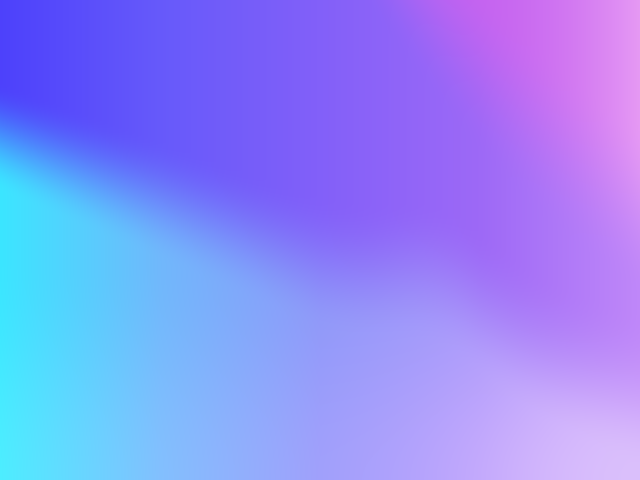
Give the GLSL for this background, as a Shadertoy shader.

```glsl
// Colour stops, evenly spaced from the left to the right side
const vec3 VIOLET_STOPS[5] = vec3[5](
    vec3(0.30, 0.255, 0.985), vec3(0.40, 0.35, 0.98), vec3(0.51, 0.375, 0.975),
    vec3(0.615, 0.41, 0.965), vec3(0.75, 0.53, 0.975));
const vec3 CYAN_STOPS[5] = vec3[5](
    vec3(0.23, 0.90, 1.0), vec3(0.44, 0.72, 0.985), vec3(0.555, 0.595, 0.975),
    vec3(0.66, 0.595, 0.98), vec3(0.77, 0.64, 0.98));

const vec3 PINK = vec3(0.77, 0.385, 0.94);
const vec3 PALE_PINK = vec3(0.90, 0.60, 0.955);
const vec3 PALE_LILAC = vec3(0.86, 0.77, 0.985);
const vec3 FLOOR_LIFT = vec3(0.07, 0.03, 0.01);

const float WAVE_LEFT = 0.715;
const float WAVE_SLOPE = -0.53;
const float BUMP_X = 0.69;
const float BUMP_WIDTH = 0.11;
const float BUMP_HEIGHT = 0.075;
const float WAVE_SOFT_LEFT = 0.115;
const float WAVE_SOFT_RIGHT = 0.16;

const float PINK_START = 0.664;
const float PINK_SOFT = 0.18;
const float CORNER_RADIUS = 0.24;

// Blend between neighbouring stops
vec3 ramp(vec3 stops[5], float x) {
    float t = clamp(x, 0.0, 1.0) * 4.0;
    int i = min(int(t), 3);
    return mix(stops[i], stops[i + 1], t - float(i));
}

float bell(float d) {
    return exp(-d * d);
}

// Height of the soft border between the cyan and violet fields
float waveHeight(float x) {
    return WAVE_LEFT + WAVE_SLOPE * x
         + BUMP_HEIGHT * bell((x - BUMP_X) / BUMP_WIDTH);
}

// Height of the curved lower rim of the pink glow
float pinkRim(float x) {
    float d = x - PINK_START;
    return 1.0 - 1.75 * d + 1.4 * d * d;
}

void mainImage(out vec4 fragColor, in vec2 fragCoord) {
    vec2 uv = fragCoord / iResolution.xy;

    // Upper violet field
    vec3 upper = ramp(VIOLET_STOPS, uv.x);

    // Lower cyan field, paler toward the floor and the right corner
    vec3 lower = ramp(CYAN_STOPS, uv.x);
    lower += FLOOR_LIFT * (1.0 - smoothstep(0.0, 0.45, uv.y));
    float corner = bell(length(uv - vec2(1.0, 0.0)) / CORNER_RADIUS);
    lower = mix(lower, PALE_LILAC, 0.8 * corner);

    // Wavy border
    float softness = mix(WAVE_SOFT_LEFT, WAVE_SOFT_RIGHT, uv.x);
    float aboveWave = smoothstep(-softness, softness, uv.y - waveHeight(uv.x));
    vec3 color = mix(lower, upper, aboveWave);

    // Pink glow, paler toward the right side
    float t = clamp((uv.x - 0.70) / 0.30, 0.0, 1.0);
    vec3 pink = mix(PINK, PALE_PINK, t * t);
    float glow = smoothstep(-PINK_SOFT, PINK_SOFT, uv.y - pinkRim(uv.x));
    color = mix(color, pink, glow);

    fragColor = vec4(color, 1.0);
}
```
